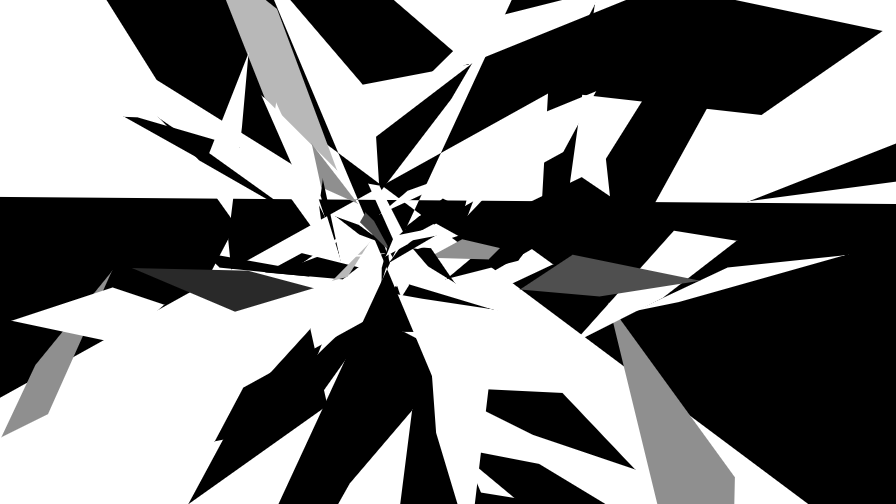
This background is drawn by a Shadertoy shader. Its source:

```glsl
const vec2  CENTRE        = vec2(-0.12, 0.01);  // focus of the burst, in canvas heights
const vec2  SPREAD        = vec2(1.25, 0.85);   // ellipse the shards are scattered on
const int   CUT_COUNT     = 5;                  // long lines splitting the backdrop
const float CUT_OFFSET    = 0.16;               // how far cuts may miss the focus
const int   SHARD_COUNT   = 64;
const float OUTER_RADIUS  = 0.80;
const float INNER_RADIUS  = 0.03;
const float CROWDING      = 1.6;                // higher packs more shards inside
const float MIN_LENGTH    = 0.035;
const float LENGTH_GROWTH = 0.38;               // shard length gained with radius
const float TILT          = 1.7;                // deviation from the radial direction
const int   GREY_STEP     = 7;                  // one shard in this many is grey
const int   GREY_PHASE    = 5;
const float GREYS[5]      = float[5](0.56, 0.56, 0.72, 0.31, 0.16);
const float PI            = 3.14159265;
const float GOLDEN_ANGLE  = 2.39996;

vec4 hash4(float seed) {
    vec4 p = fract(vec4(seed) * vec4(0.1031, 0.1030, 0.0973, 0.1099));
    p += dot(p, p.wzxy + 33.33);
    return fract((p.xxyz + p.yzzw) * p.zywx);
}

vec2 direction(float angle) {
    return vec2(cos(angle), sin(angle));
}

// Signed distance to the line a-b, negative on its left
float edgeDistance(vec2 p, vec2 a, vec2 b) {
    vec2 along = normalize(b - a);
    return dot(p - a, vec2(along.y, -along.x));
}

// Convex kite with its tips on the x axis and one corner on either side
float kiteDistance(vec2 p, float halfLength, vec2 upper, vec2 lower) {
    vec2 tip = vec2(halfLength, 0.0);
    float top = max(edgeDistance(p, tip, upper), edgeDistance(p, upper, -tip));
    float bottom = max(edgeDistance(p, -tip, lower), edgeDistance(p, lower, tip));
    return max(top, bottom);
}

// Black and white wedges: the sign flips across every cut
float backdrop(vec2 p, float pixel) {
    float parity = 1.0;
    for (int i = 0; i < CUT_COUNT; i++) {
        vec4 h = hash4(float(i) + 71.0);
        float angle = (float(i) + 0.7 * h.x) * PI / float(CUT_COUNT);
        float d = dot(p, direction(angle)) + (h.y - 0.5) * 2.0 * CUT_OFFSET;
        parity *= clamp(2.0 * d / pixel, -1.0, 1.0);
    }
    return 0.5 + 0.5 * parity;
}

float shardTone(int i) {
    if (i % GREY_STEP == GREY_PHASE) return GREYS[(i / GREY_STEP) % 5];
    return float(i % 2);
}

float shardDistance(vec2 p, int i) {
    vec4 place = hash4(float(i) + 3.0);
    vec4 form = hash4(float(i) + 211.0);

    // Large outer shards come first, small inner ones land on top
    float t = float(i) / float(SHARD_COUNT);
    float radius = mix(INNER_RADIUS, OUTER_RADIUS, pow(1.0 - t, CROWDING));
    float angle = float(i) * GOLDEN_ANGLE + (place.x - 0.5) * 0.8;
    vec2 position = radius * SPREAD * direction(angle);

    // Turn into the frame of the shard
    vec2 axis = direction(angle + (place.y - 0.5) * TILT);
    vec2 q = p - position;
    q = vec2(dot(q, axis), dot(q, vec2(-axis.y, axis.x)));

    float halfLength = MIN_LENGTH + LENGTH_GROWTH * radius * (0.5 + place.z);
    vec2 upper = halfLength * vec2(1.6 * form.x - 0.8, mix(0.10, 0.55, form.y));
    vec2 lower = halfLength * vec2(1.6 * form.z - 0.8, -0.38 * form.w * form.w);
    return kiteDistance(q, halfLength, upper, lower);
}

void mainImage(out vec4 fragColor, in vec2 fragCoord) {
    float pixel = 1.0 / iResolution.y;
    vec2 p = (fragCoord - 0.5 * iResolution.xy) * pixel - CENTRE;

    float tone = backdrop(p, pixel);
    for (int i = 0; i < SHARD_COUNT; i++) {
        float cover = clamp(0.5 - shardDistance(p, i) / pixel, 0.0, 1.0);
        tone = mix(tone, shardTone(i), cover);
    }
    fragColor = vec4(vec3(tone), 1.0);
}
```
